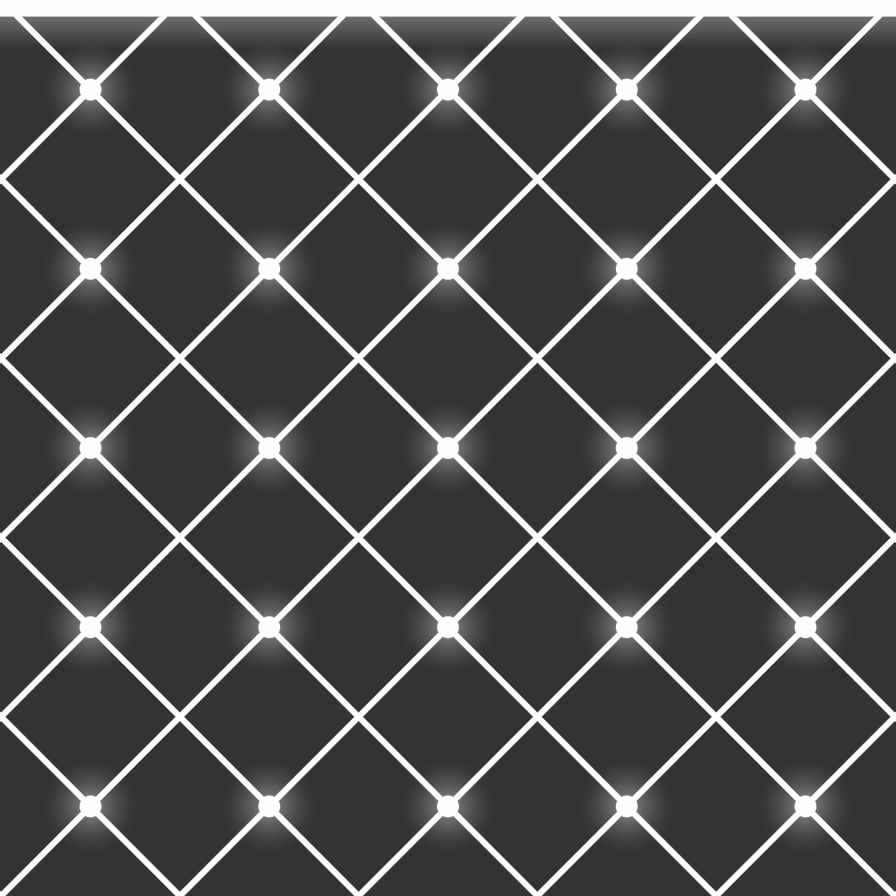
This pattern is drawn by a Shadertoy shader. Its source:

```glsl
#define PITCH vec2(0.1995, 0.2)
#define LINE_WIDTH 0.0068
#define DOT_RADIUS 0.0122
#define GLOW_RADIUS 0.055
#define GLOW_STRENGTH 0.36
#define STRIP_HEIGHT 0.0185
#define SHEEN_HEIGHT 0.036
#define SHEEN_STRENGTH 0.23
#define BASE_GREY 0.2
#define LINE_GREY 0.995

// Antialiased coverage of a signed distance, negative inside
float coverage(float dist, float pixel) {
    return 1.0 - smoothstep(-0.75 * pixel, 0.75 * pixel, dist);
}

void mainImage(out vec4 fragColor, in vec2 fragCoord) {
    vec2 uv = fragCoord / iResolution.xy;
    float pixel = 1.0 / min(iResolution.x, iResolution.y);

    // Repeating cell, centred on its node
    vec2 cell = fract((uv - 0.5) / PITCH + 0.5) - 0.5;
    vec2 offset = cell * PITCH;
    float nodeDist = length(offset);

    // Diagonals of the cell join into the lattice
    float diagonalDist = abs(abs(cell.x) - abs(cell.y)) * PITCH.y * inversesqrt(2.0);
    float lattice = coverage(diagonalDist - 0.5 * LINE_WIDTH, pixel);
    float node = coverage(nodeDist - DOT_RADIUS, pixel);

    // Soft halo around each node
    float falloff = max(1.0 - nodeDist / GLOW_RADIUS, 0.0);
    float glow = GLOW_STRENGTH * pow(falloff, 1.6);

    // Sheen fading down from the strip along the top edge
    float depth = 1.0 - STRIP_HEIGHT - uv.y;
    float sheen = SHEEN_STRENGTH * clamp(1.0 - depth / SHEEN_HEIGHT, 0.0, 1.0);
    float strip = coverage(depth, pixel);

    float grey = BASE_GREY + glow + sheen;
    grey = mix(grey, LINE_GREY, max(max(lattice, node), strip));
    fragColor = vec4(vec3(grey), 1.0);
}
```
